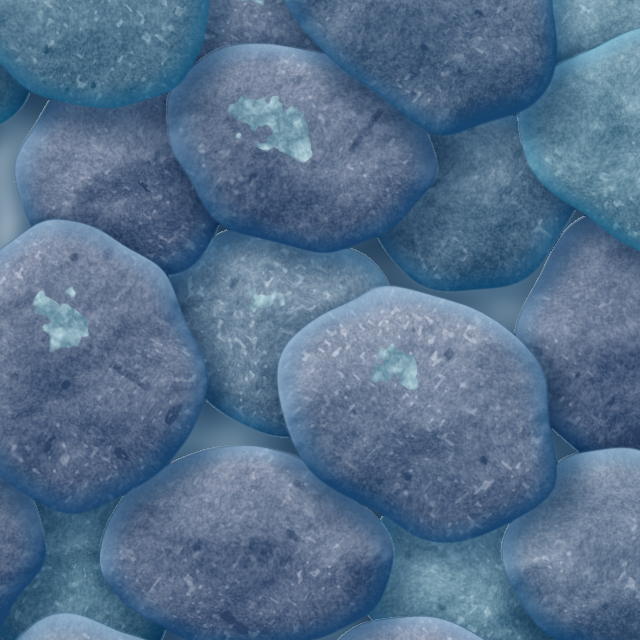
This texture is drawn by a Shadertoy shader. Its source:

```glsl
const float CELL = 0.29;
const float CORNER = 40.0;
const vec2 LIGHT = vec2(-0.42, 0.91);
const vec3 GAP = vec3(0.58, 0.66, 0.72);
const vec3 DEEP = vec3(0.20, 0.32, 0.425);
const vec3 PALE = vec3(0.65, 0.72, 0.77);
const vec3 SLATE_TINT = vec3(0.015, -0.022, 0.0);
const vec3 TEAL_TINT = vec3(-0.03, 0.025, 0.025);
const vec3 RIM_TINT = vec3(-0.075, 0.0, 0.035);
const vec3 SHADOW = vec3(0.50, 0.63, 0.72);
const mat2 TURN = mat2(0.8, 0.6, -0.6, 0.8);
const mat2 SIXTH = mat2(0.5, 0.866, -0.866, 0.5);

struct Stone { vec2 p; float seed; float size; float d; };

float hash(vec2 p) {
    vec3 q = fract(vec3(p.xyx) * 0.1031);
    q += dot(q, q.yzx + 33.33);
    return fract((q.x + q.y) * q.z);
}

float noise(vec2 p) {
    vec2 i = floor(p), f = fract(p);
    f = f * f * (3.0 - 2.0 * f);
    return mix(mix(hash(i), hash(i + vec2(1, 0)), f.x),
               mix(hash(i + vec2(0, 1)), hash(i + vec2(1, 1)), f.x), f.y);
}

float fbm(vec2 p) {
    float sum = 0.0, amp = 0.5;
    for (int i = 0; i < 3; i++) {
        sum += amp * noise(p);
        p = TURN * p * 2.6 + 7.1;
        amp *= 0.5;
    }
    return sum;
}

// Rounded irregular polygon, stretched along a slanted axis
float outline(vec2 p, float seed, float size) {
    float angle = mix(-1.2, 0.25, fract(seed * 3.17));
    vec2 axis = vec2(cos(angle), sin(angle));
    p = vec2(dot(p, axis) / 1.28, dot(p, vec2(-axis.y, axis.x)));
    vec2 facing = normalize(vec2(1.0, fract(seed * 5.3) - 0.5));
    float sum = 0.0;
    for (int side = 0; side < 6; side++) {
        float reach = size * mix(0.78, 1.15, fract(seed * (1.37 + 0.71 * float(side))));
        sum += exp(CORNER * (dot(p, facing) - reach));
        facing = SIXTH * facing;
    }
    return log(sum) / CORNER;
}

// Dome with a bent crease and a worn surface
float relief(vec2 p, float seed, float size) {
    float depth = clamp(-outline(p, seed, size) / (0.8 * size), 0.0, 1.0);
    float dome = 0.48 * size * sqrt(depth * (2.0 - depth) + 0.02);
    float fold = dot(p, normalize(vec2(fract(seed * 7.7) - 0.3, 0.5)));
    fold += 0.09 * (noise(p * 11.0 + seed) - 0.5);
    return dome - 0.24 * sqrt(fold * fold + 0.0003) + 0.026 * fbm(p * 9.0 + seed);
}

float lighting(vec2 p, float seed, float size) {
    float e = 0.004;
    float fall = (relief(p, seed, size) - relief(p + LIGHT * e, seed, size)) / e;
    return fall / sqrt(1.0 + fall * fall);
}

vec3 stoneColour(Stone s) {
    vec2 q = TURN * s.p + s.seed;
    float kind = fract(s.seed * 9.1);
    float rim = smoothstep(-0.035, 0.0, s.d);
    float dust = smoothstep(0.3, 0.7, 0.6 * noise(q * 6.0) + 0.4 * noise(q * 19.0));
    // Frosted grain, white specks and dark pits
    float grain = 0.6 * noise(q * 330.0) + 0.4 * noise(q * 170.0) - 0.5;
    float specks = smoothstep(0.72, 0.95, noise(q * 125.0)) * (0.25 + 0.75 * dust);
    float pits = smoothstep(0.91, 0.97, noise(q * 30.0 + 5.0));
    float tone = 0.43 + 0.55 * lighting(s.p, s.seed, s.size);
    tone += 0.24 * (kind - 0.5) + 0.16 * (dust - 0.5);
    tone += (1.0 - 0.7 * rim) * (0.42 * grain + 0.36 * specks - 0.28 * pits);
    vec3 tint = mix(SLATE_TINT, TEAL_TINT, smoothstep(0.25, 0.8, kind));
    // Fresh broken patch on some stones
    if (fract(s.seed * 4.3) > 0.76) {
        float chip = 0.045 - length(s.p - 0.4 * s.size * LIGHT);
        chip = smoothstep(0.0, 0.008, chip + 0.16 * (fbm(q * 15.0) - 0.42));
        float shards = abs(2.2 * fbm(q * 28.0) - 1.0);
        tone = mix(tone, 0.5 + 1.5 * shards + 0.2 * grain, 0.75 * chip);
        tint = mix(tint, TEAL_TINT, chip);
    }
    return mix(DEEP, PALE, clamp(tone, -0.1, 1.2)) + tint + RIM_TINT * rim;
}

void mainImage(out vec4 fragColor, in vec2 fragCoord) {
    vec2 uv = fragCoord / iResolution.y;
    float soft = 1.2 / iResolution.y;
    vec2 bent = uv + 0.02 * vec2(noise(uv * 12.0), noise(uv * 12.0 + 40.0));
    vec2 home = floor(bent / CELL);
    Stone top = Stone(vec2(0), 0.0, 0.0, 1.0), under = top;
    vec3 topShade = vec3(1), underShade = vec3(1);
    float cover = 0.0;
    // Two interleaved layers; keep the upper two stones and their shadows
    for (int n = 0; n < 18; n++) {
        vec2 cell = home + vec2(n % 3 - 1, (n / 3) % 3 - 1);
        if ((mod(cell.x + cell.y, 2.0) > 0.5) != (n > 8)) continue;
        vec2 jitter = vec2(hash(cell + 13.0), hash(cell + 44.0)) - 0.5;
        vec2 p = bent - (cell + 0.5 + 0.4 * jitter) * CELL;
        if (dot(p, p) > 0.13) continue;
        float seed = 20.0 + 60.0 * hash(cell + 57.0);
        float size = mix(0.15, 0.19, hash(cell + 83.0));
        float d = outline(p, seed, size);
        float gap = d + 0.02 * dot(normalize(p), LIGHT);
        topShade *= mix(vec3(1), SHADOW, 1.0 - smoothstep(-0.015, 0.045, gap));
        if (d < soft) {
            under = top;
            underShade = topShade;
            top = Stone(p, seed, size, d);
            topShade = vec3(1);
            cover = 1.0 - smoothstep(-soft, soft, d);
        }
    }
    vec3 colour = GAP + 0.1 * (noise(uv * 5.0) - 0.5);
    if (cover < 0.999) {
        if (under.size > 0.0) colour = stoneColour(under);
        colour *= cover > 0.0 ? underShade : topShade;
    }
    if (cover > 0.0) colour = mix(colour, stoneColour(top) * topShade, cover);
    fragColor = vec4(clamp(colour, 0.0, 1.0), 1.0);
}
```
